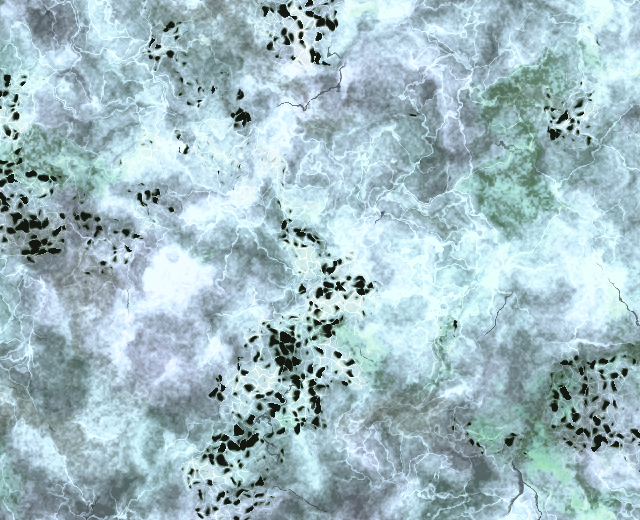
Write a WebGL 2 fragment shader that draws this texture.

```glsl
#version 300 es
precision highp float;
// Weathered blue-grey marble: pale clouds, white veins, dark pits and green stains.

uniform vec2 u_resolution;
out vec4 fragColor;

const vec3 SHADOW = vec3(0.33, 0.40, 0.40);
const vec3 SLATE = vec3(0.45, 0.53, 0.55);
const vec3 STONE = vec3(0.58, 0.68, 0.72);
const vec3 MIST = vec3(0.70, 0.81, 0.88);
const vec3 FROST = vec3(0.81, 0.94, 0.99);
const vec3 WHITE = vec3(0.92, 1.0, 1.0);
const vec3 MOSS = vec3(0.28, 0.40, 0.26);
const vec3 PIT = vec3(0.07, 0.09, 0.07);
const vec3 OCHRE = vec3(0.53, 0.58, 0.53);

const float TONE_MEAN = 0.55;
const float CLOUD_CONTRAST = 1.75;
const float MOTTLE_CONTRAST = 2.2;
const float GRAIN_CONTRAST = 0.32;
const float GRAIN_SCALE = 260.0;
const float VEIN_SCALE = 7.5;
const float FINE_VEIN_SCALE = 20.0;
const float CRACK_SCALE = 3.1;
const float PIT_SCALE = 58.0;
const vec2 STAIN_CENTER = vec2(1.03, 0.15);
const vec2 STAIN_SIZE = vec2(0.11, 0.16);

vec2 hash2(vec2 p) {
  vec3 q = fract(p.xyx * vec3(0.1031, 0.1030, 0.0973));
  q += dot(q, q.yzx + 33.33);
  return fract((q.xx + q.yz) * q.zy);
}

float noise(vec2 p) {
  vec2 cell = floor(p), f = fract(p);
  f = f * f * (3.0 - 2.0 * f);
  float low = mix(hash2(cell).x, hash2(cell + vec2(1, 0)).x, f.x);
  float high = mix(hash2(cell + vec2(0, 1)).x, hash2(cell + vec2(1, 1)).x, f.x);
  return mix(low, high, f.y);
}

float fbm(vec2 p) {
  const mat2 turn = mat2(1.6, 1.2, -1.2, 1.6);
  float sum = 0.0, weight = 0.5;
  for (int i = 0; i < 6; i++) {
    sum += weight * noise(p);
    p = turn * p + 17.3;
    weight *= 0.52;
  }
  return sum;
}

// x: distance to the nearest seed, y: gap to the second one, z: cell value
vec3 cellular(vec2 p) {
  vec2 cell = floor(p), f = fract(p);
  float first = 8.0, second = 8.0, id = 0.0;
  for (int y = -1; y <= 1; y++) {
    for (int x = -1; x <= 1; x++) {
      vec2 offset = vec2(x, y);
      vec2 seed = hash2(cell + offset + 50.0);
      float d = length(offset + seed - f);
      second = min(second, max(first, d));
      if (d < first) { first = d; id = seed.x; }
    }
  }
  return vec3(first, second - first, id);
}

float vein(vec2 p, float scale, float width) {
  return 1.0 - smoothstep(0.2 * width, width, cellular(p * scale).y / scale);
}

vec3 stoneRamp(float t) {
  vec3 c = mix(SHADOW, SLATE, smoothstep(-0.45, 0.0, t));
  c = mix(c, STONE, clamp(t / 0.33, 0.0, 1.0));
  c = mix(c, MIST, clamp((t - 0.33) / 0.33, 0.0, 1.0));
  c = mix(c, FROST, clamp((t - 0.66) / 0.32, 0.0, 1.0));
  return mix(c, WHITE, clamp((t - 0.98) / 0.4, 0.0, 1.0));
}

void main() {
  vec2 p = gl_FragCoord.xy / u_resolution.y;
  float pixel = 1.0 / u_resolution.y;

  // Ragged domain shared by all layers
  vec2 wobble = vec2(fbm(p * 11.0 + 3.0), fbm(p * 11.0 + 41.0)) - 0.5;
  vec2 fray = vec2(noise(p * 75.0), noise(p * 75.0 + 29.0)) - 0.5;
  vec2 q = p + 0.13 * wobble + 0.012 * fray;

  // Clouds, mottling and fine grain
  float cloud = fbm(vec2(q.x - 0.25 * q.y, 0.75 * q.y) * 5.5 + 8.0) - 0.49;
  float mottle = fbm(q * 22.0 + 61.0) - 0.49;
  float grain = noise(p * GRAIN_SCALE) + noise(p * GRAIN_SCALE * 0.53 + 9.0) - 1.0;
  float tone = TONE_MEAN + CLOUD_CONTRAST * cloud + MOTTLE_CONTRAST * mottle;
  tone += GRAIN_CONTRAST * grain;

  // White vein network
  float broadMask = smoothstep(0.42, 0.62, fbm(p * 6.0 + 90.0));
  float fineMask = smoothstep(0.46, 0.62, fbm(p * 7.0 + 130.0));
  float veins = 0.60 * broadMask * vein(q, VEIN_SCALE, 0.004 + pixel);
  veins += 0.50 * fineMask * vein(q + 5.0, FINE_VEIN_SCALE, 0.004 + pixel);
  vec3 color = stoneRamp(tone + veins);

  // Warm and lilac patches
  float hue = fbm(q * 7.0 + 210.0) - 0.49;
  color += hue * vec3(0.10, -0.05, 0.06);
  float warm = smoothstep(0.58, 0.72, fbm(q * 5.0 + 170.0));
  color = mix(color, OCHRE + 0.16 * grain, 0.4 * warm * smoothstep(1.0, 0.4, tone));

  // Green stains
  float halo = 1.0 - length((p + 0.25 * wobble - STAIN_CENTER) / STAIN_SIZE);
  float stain = smoothstep(0.0, 0.9, halo + 1.2 * mottle);
  stain = max(stain, 0.5 * smoothstep(0.61, 0.76, fbm(q * 6.0 + 250.0)));
  color = mix(color, color * vec3(0.70, 0.88, 0.74), stain);
  color = mix(color, MOSS, stain * smoothstep(0.0, 0.45, 0.08 - 1.8 * mottle - 0.5 * grain));

  // Thin dark cracks
  float crackMask = smoothstep(0.57, 0.65, fbm(p * 5.0 + 300.0));
  float crack = crackMask * vein(q + 11.0, CRACK_SCALE, 0.003 + pixel);
  color = mix(color, SHADOW * 0.6, 0.7 * crack);

  // Clustered pits, kept apart by pale rims
  float cluster = smoothstep(0.57, 0.73, fbm(q * vec2(6.5, 5.0) + 340.0));
  vec3 pore = cellular((p + 0.035 * wobble + 0.012 * fray) * PIT_SCALE);
  float reach = mix(0.15, 0.85, pore.z) * cluster;
  float hollow = smoothstep(0.0, 0.40, reach - pore.x - 0.9 * mottle * cluster);
  color = mix(color, color * 0.84, 0.5 * cluster);
  color = mix(color, mix(MOSS, PIT, smoothstep(0.35, 1.0, hollow)), hollow);
  color += 0.15 * cluster * (1.0 - hollow) * smoothstep(0.16, 0.0, pore.y);

  fragColor = vec4(clamp(color, 0.0, 1.0), 1.0);
}
```
